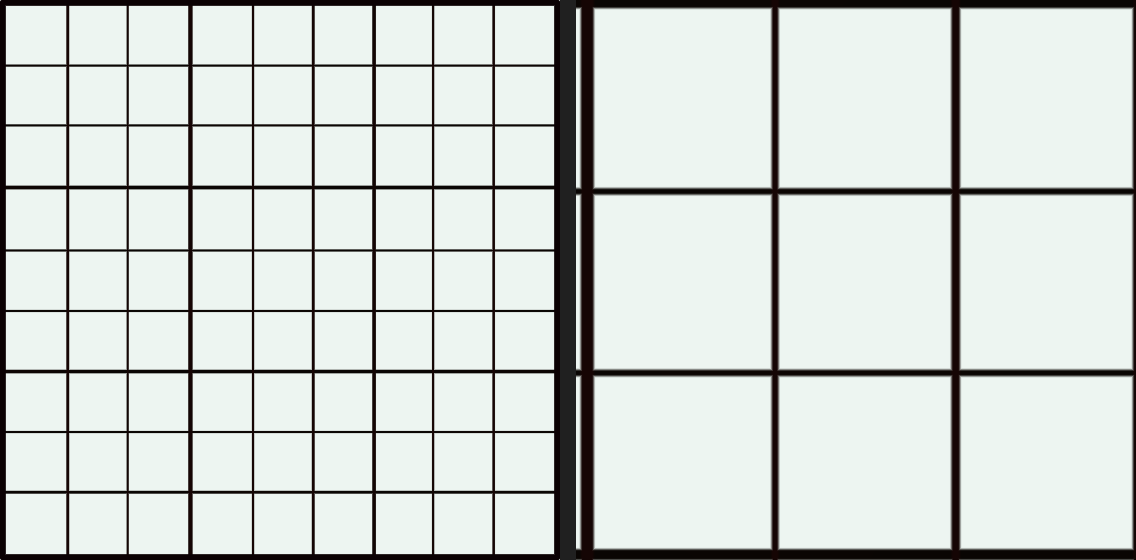
Left: the whole. Right: its middle third, enlarged.
A WebGL 1 fragment shader for this pattern:

```glsl
precision highp float;

uniform vec2 u_resolution;

// Lengths are in units of 1/768 of the canvas side.
const float SIDE = 768.0;
const float FRAME = 8.0;
const float CORNER_RADIUS = 6.0;
const float CELLS = 9.0;
const float SOFTNESS = 0.9;

const vec3 PAPER = vec3(0.928, 0.961, 0.945);
const vec3 INK_FRAME = vec3(0.045, 0.005, 0.010);
const vec3 INK_WARM = vec3(0.085, 0.020, 0.015);
const vec3 INK_COOL = vec3(0.035, 0.020, 0.010);
const float TINT_DRIFT = 0.35;

// One matrix column per block of three lines; line zero lies under the frame.
const mat3 COLUMN_NUDGE = mat3(-8.0, 1.4, 0.0, 2.5, 4.8, 3.8, 3.7, 1.1, 0.6);
const mat3 COLUMN_WIDTH = mat3(0.0, 4.0, 3.0, 6.0, 3.2, 4.0, 5.0, 3.2, 3.6);
const mat3 ROW_NUDGE = mat3(-8.0, -1.6, -3.1, -1.5, 1.3, 0.7, 0.2, -0.4, -1.4);
const mat3 ROW_WIDTH = mat3(0.0, 3.0, 3.0, 5.2, 3.0, 3.0, 5.0, 3.0, 4.0);

// Signed distance to the nearest ruled line along one axis.
float ruledLines(float x, mat3 nudge, mat3 width) {
  float pitch = (SIDE - 2.0 * FRAME) / CELLS;
  float nearest = SIDE;
  for (int block = 0; block < 3; block++) {
    for (int line = 0; line < 3; line++) {
      float index = float(block * 3 + line);
      float center = FRAME + index * pitch + nudge[block][line];
      nearest = min(nearest, abs(x - center) - 0.5 * width[block][line]);
    }
  }
  return nearest;
}

float roundedBox(vec2 p, float halfSide, float radius) {
  vec2 q = abs(p) - halfSide + radius;
  return length(max(q, 0.0)) + min(max(q.x, q.y), 0.0) - radius;
}

float coverage(float dist, float blur) {
  return 1.0 - smoothstep(-blur, blur, dist);
}

// Slow layered sines shift the ink between warm and cool black.
float tintDrift(vec2 p) {
  return 0.6 * sin(p.x * 0.019 + 1.0) + 0.4 * sin(p.y * 0.027 + p.x * 0.008);
}

void main() {
  vec2 uv = gl_FragCoord.xy / u_resolution;
  vec2 p = vec2(uv.x, 1.0 - uv.y) * SIDE;
  float pixel = SIDE / min(u_resolution.x, u_resolution.y);
  float blur = max(SOFTNESS, 0.6 * pixel);

  // Ruled lines
  float columns = coverage(ruledLines(p.x, COLUMN_NUDGE, COLUMN_WIDTH), blur);
  float rows = coverage(ruledLines(p.y, ROW_NUDGE, ROW_WIDTH), blur);
  float warmth = clamp(columns + TINT_DRIFT * tintDrift(p), 0.0, 1.0);
  vec3 ink = mix(INK_COOL, INK_WARM, warmth);
  vec3 color = mix(PAPER, ink, max(columns, rows));

  // Heavy frame with rounded outer corners
  vec2 fromCenter = p - 0.5 * SIDE;
  vec2 edge = abs(fromCenter) - (0.5 * SIDE - FRAME);
  float inFrame = coverage(-max(edge.x, edge.y), blur);
  color = mix(color, INK_FRAME, inFrame);
  float outside = roundedBox(fromCenter, 0.5 * SIDE + blur, CORNER_RADIUS);
  color = mix(PAPER, color, coverage(outside, blur));

  gl_FragColor = vec4(color, 1.0);
}
```
